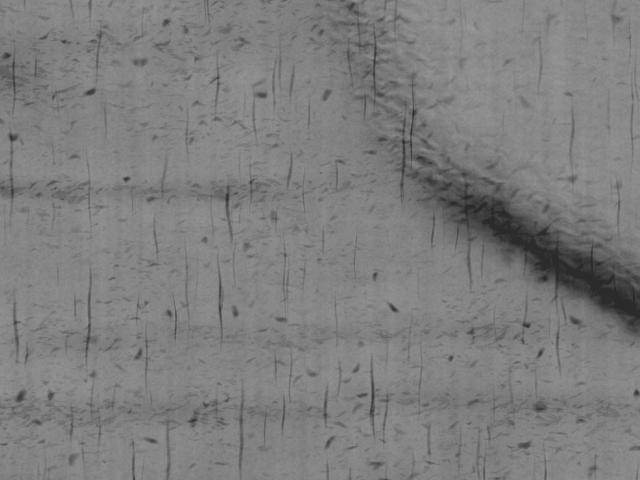
Write a Shadertoy shader that draws this texture.

```glsl
// Scratched, pitted grey film with speckled bands and a dark diagonal crease.

const float FILM_GREY = 0.528;
const float DARKEST = 0.17;
const float UPRIGHT = 1.57;

vec2 hash2(vec2 p) {
    vec3 q = fract(p.xyx * vec3(0.1031, 0.1030, 0.0973));
    q += dot(q, q.yzx + 33.33);
    return fract((q.xx + q.yz) * q.zy);
}

float valueNoise(vec2 p) {
    vec2 i = floor(p), f = fract(p);
    f = f * f * (3.0 - 2.0 * f);
    float low = mix(hash2(i).x, hash2(i + vec2(1, 0)).x, f.x);
    float high = mix(hash2(i + vec2(0, 1)).x, hash2(i + vec2(1, 1)).x, f.x);
    return mix(low, high, f.y);
}

float layeredNoise(vec2 p) {
    return 0.6 * valueNoise(p) + 0.27 * valueNoise(p * 2.1 + 17.0)
         + 0.13 * valueNoise(p * 4.3 + 41.0);
}

vec2 rotate(vec2 p, float angle) {
    float c = cos(angle), s = sin(angle);
    return vec2(c * p.x + s * p.y, c * p.y - s * p.x);
}

float bell(float x, float width) {
    return exp(-x * x / (width * width));
}

// One soft tapered mark per cell; returns coverage 0..1.
float marks(vec2 p, vec2 cell, vec2 halfSize, float angle, float spread,
            float bend, float density, float seed) {
    vec2 home = floor(p / cell);
    float cover = 0.0;
    for (int y = -1; y <= 1; y++)
    for (int x = -1; x <= 1; x++) {
        vec2 id = home + vec2(x, y);
        vec2 place = hash2(id + seed), shape = hash2(id + seed + 57.3);
        vec2 kind = hash2(id + seed + 113.7);
        vec2 q = rotate(p - (id + place) * cell, angle + spread * (shape.x - 0.5));
        vec2 size = halfSize * vec2(mix(0.35, 1.15, shape.y), mix(0.6, 1.25, kind.y));
        float along = q.x / size.x;
        q.y += size.y * bend * sin(along * 2.0 + 6.28 * place.x);
        float d = length(vec2(along, q.y / size.y));
        float strength = step(kind.x, density) * mix(0.3, 1.0, place.y);
        cover = max(cover, strength * smoothstep(1.45, 0.25, d));
    }
    return cover;
}

// Ragged horizontal flecks cut out of noise; a higher level leaves fewer.
float flecks(vec2 p, vec2 scale, float level) {
    vec2 q = rotate(p, 0.12) * scale;
    q += 0.8 * sin(q.yx * 0.7);
    return smoothstep(level, level + 0.22, layeredNoise(q));
}

// Signed distance to the bent crease, positive on its upper right.
float creaseDistance(vec2 p) {
    float diagonal = (p.y - 0.349 - 0.58 * (1.333 - p.x)) / 1.156;
    float steep = (p.x - 0.82 + 0.36 * (p.y - 0.67)) / 1.06;
    float h = clamp(0.5 + (steep - diagonal) / 0.12, 0.0, 1.0);
    return mix(steep, diagonal, h) - 0.06 * h * (1.0 - h);
}

// Smudged horizontal bands, some fading to the right.
float smudgeBands(vec2 p) {
    float leftSide = smoothstep(0.85, 0.45, p.x);
    float y = p.y + 0.012 * sin(p.x * 5.0) + 0.005 * sin(p.x * 13.0);
    float bands = leftSide * (bell(y - 0.61, 0.024) + 0.6 * bell(y - 0.92, 0.03));
    bands += 0.6 * bell(y - 0.30, 0.025) + 0.8 * bell(y - 0.15, 0.03);
    bands += bell(y - 0.83, 0.08) * smoothstep(0.25, 0.0, p.x);
    return bands * (0.4 + valueNoise(p * vec2(6.0, 25.0)));
}

// Embossed slanting dents.
float dents(vec2 p) {
    vec2 q = rotate(p, -0.3) * vec2(32.0, 80.0);
    q += 1.5 * vec2(valueNoise(p * 30.0), valueNoise(p * 30.0 + 9.0));
    return layeredNoise(q) - layeredNoise(q + vec2(0.2, 0.8));
}

void mainImage(out vec4 fragColor, in vec2 fragCoord) {
    vec2 p = fragCoord / iResolution.y;
    float crease = creaseDistance(p) + 0.035 * (layeredNoise(p * 22.0) - 0.5);
    float upperRight = smoothstep(0.02, 0.14, crease);
    float bands = smudgeBands(p);
    float patches = smoothstep(0.35, 0.7, layeredNoise(p * vec2(7.0, 11.0)));

    // Film tone with streaks both ways and soft grain
    float grey = FILM_GREY + 0.015 * upperRight - 0.055 * bands;
    grey += 0.06 * (layeredNoise(p * vec2(4.0, 6.0)) - 0.5);
    grey += 0.045 * (layeredNoise(p * vec2(65.0, 3.5)) - 0.5);
    grey += 0.03 * (layeredNoise(p * vec2(5.0, 50.0)) - 0.5);
    grey += 0.035 * (valueNoise(p * 260.0) - 0.5);

    // Specks, flakes and pits
    float speckle = clamp(0.25 + 0.5 * patches + 0.6 * bands, 0.0, 1.0) * (1.0 - 0.75 * upperRight);
    grey -= 0.075 * speckle * flecks(p, vec2(55.0, 130.0), 0.58 - 0.1 * bands);
    grey -= 0.10 * speckle * marks(p, vec2(0.018, 0.013), vec2(0.007, 0.003), 0.15, 0.8, 0.3, 0.4, 3.0);
    grey -= 0.19 * (0.3 + 0.7 * speckle) * marks(p, vec2(0.042), vec2(0.013, 0.0042), 0.25, 1.2, 0.6, 0.42, 21.0);
    float ragged = 0.55 + 0.8 * valueNoise(p * 110.0);
    float pits = marks(p, vec2(0.09), vec2(0.015, 0.0075), 0.4, 2.2, 0.4, 0.45, 71.0);
    grey -= 0.24 * (1.0 - 0.5 * upperRight) * pits * ragged;

    // Long upright scratches, strong ones and faint broken ones
    vec2 wavy = p + vec2(0.0015 * sin(p.y * 60.0 + p.x * 25.0), 0.0);
    float strong = marks(wavy, vec2(0.085, 0.19), vec2(0.095, 0.0033), UPRIGHT, 0.1, 0.5, 0.6, 5.0);
    float faint = marks(wavy, vec2(0.05, 0.13), vec2(0.055, 0.0027), UPRIGHT, 0.12, 0.5, 0.45, 37.0);
    float broken = 0.5 + 0.6 * valueNoise(p * vec2(40.0, 70.0));
    grey -= (1.0 - 0.45 * upperRight) * broken * max(0.27 * strong, 0.15 * faint);

    // Rough flaky relief beside the crease, then its shadow
    float rough = smoothstep(-0.07, 0.02, crease) * smoothstep(0.21, 0.03, crease);
    float flakes = marks(p, vec2(0.034, 0.026), vec2(0.019, 0.005), 0.3, 0.9, 0.7, 0.6, 91.0);
    grey += (0.16 * rough + 0.02 * upperRight) * dents(p);
    grey -= (0.12 * rough + 0.025 * upperRight) * flakes;
    float depth = smoothstep(0.80, 1.06, p.x);
    float width = crease < 0.0 ? mix(0.06, 0.036, depth) : 0.058;
    grey -= bell(crease, width) * mix(0.035, 0.29, depth);
    grey -= mix(0.03, 0.06, depth) * bell(crease - 0.03, 0.10);

    fragColor = vec4(vec3(clamp(grey, DARKEST, 0.60)), 1.0);
}
```
